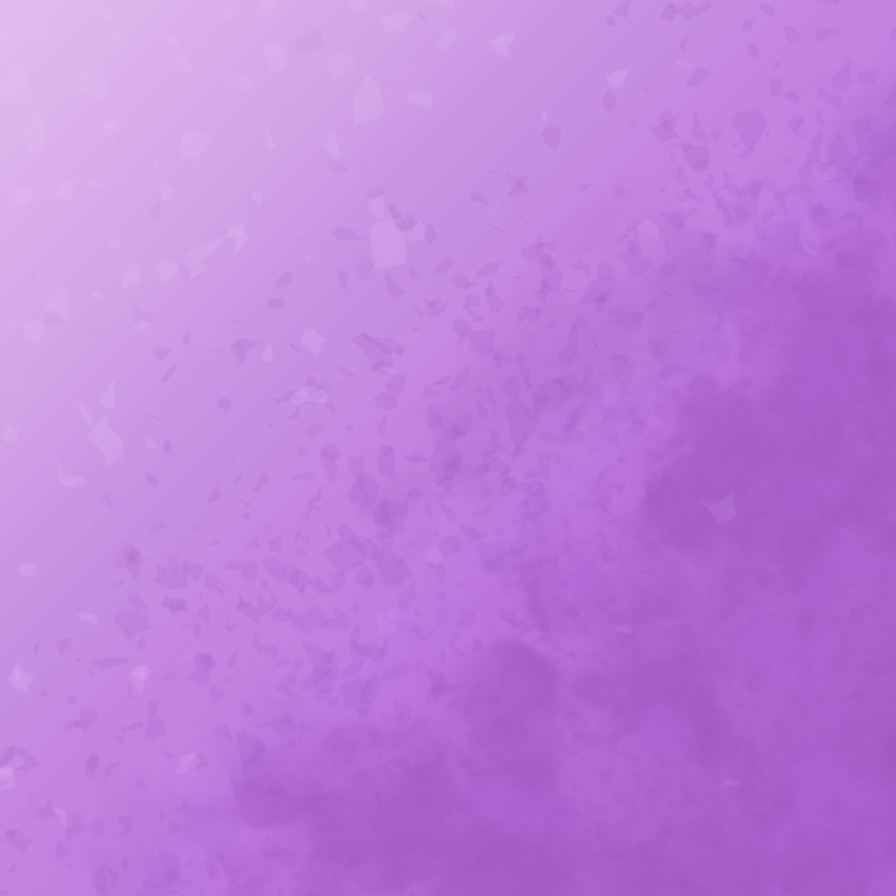
Reproduce this background procedurally as a WebGL 1 fragment shader.

```glsl
precision highp float;
// Lilac to violet diagonal gradient with scattered translucent flakes and soft mottling.
uniform vec2 u_resolution;

float hash(vec2 p) {
  return fract(sin(dot(p, vec2(127.1, 311.7))) * 43758.5453);
}

float noise(vec2 p) {
  vec2 i = floor(p), f = fract(p);
  f = f * f * (3.0 - 2.0 * f);
  return mix(mix(hash(i), hash(i + vec2(1.0, 0.0)), f.x),
             mix(hash(i + vec2(0.0, 1.0)), hash(i + 1.0), f.x), f.y);
}

float fbm(vec2 p) {
  float sum = 0.0, amp = 0.5;
  for (int i = 0; i < 5; i++) {
    sum += amp * noise(p);
    p = mat2(1.6, 1.2, -1.2, 1.6) * p + 7.3;
    amp *= 0.5;
  }
  return sum;
}

mat2 rotation(float a) {
  return mat2(cos(a), sin(a), -sin(a), cos(a));
}

// Signed distance to an irregular, stretched five-sided chip
float chip(vec2 p, vec2 id) {
  p = rotation(6.283 * hash(id + 3.1)) * p;
  p.y *= 1.0 + 1.1 * hash(id + 8.6);
  float size = mix(0.13, 0.36, hash(id + 5.7));
  float d = -1.0;
  for (int k = 0; k < 5; k++) {
    float side = float(k), jitter = hash(id + side * 1.7);
    float a = 1.2566 * (side + 0.6 * jitter);
    d = max(d, dot(p, vec2(cos(a), sin(a))) - size * (0.5 + 0.6 * jitter));
  }
  return d;
}

// Coverage of one jittered grid of chips
float chips(vec2 uv, float scale, float seed, float density) {
  vec2 p = rotation(seed * 0.7) * uv * scale + seed * 5.3;
  p += 0.28 * (vec2(noise(p * 3.0), noise(p * 3.0 + 19.0)) - 0.5);
  vec2 cell = floor(p);
  float cover = 0.0;
  for (int y = -1; y <= 1; y++) {
    for (int x = -1; x <= 1; x++) {
      vec2 corner = cell + vec2(float(x), float(y));
      vec2 id = corner + seed * 17.3;
      vec2 center = corner + 0.2 + 0.6 * vec2(hash(id), hash(id + 41.0));
      float present = smoothstep(-0.04, 0.04, density - hash(id + 23.0));
      float soft = 0.0025 * scale;
      cover = max(cover, present * (1.0 - smoothstep(-soft, soft, chip(p - center, id))));
    }
  }
  return cover;
}

// Diagonal ramp: 0 at the upper left, 1 at the lower right
vec3 ramp(float t) {
  vec3 c = mix(vec3(0.89, 0.745, 0.935), vec3(0.825, 0.64, 0.905), smoothstep(-0.06, 0.28, t));
  c = mix(c, vec3(0.775, 0.56, 0.885), smoothstep(0.2, 0.4, t));
  c = mix(c, vec3(0.77, 0.52, 0.88), smoothstep(0.38, 0.48, t));
  c = mix(c, vec3(0.73, 0.45, 0.86), smoothstep(0.46, 0.68, t));
  return mix(c, vec3(0.66, 0.37, 0.79), smoothstep(0.6, 0.95, t));
}

void main() {
  vec2 uv = gl_FragCoord.xy / u_resolution;
  float t = 0.5 * (uv.x + 1.0 - uv.y);
  float across = uv.x + uv.y - 1.0;
  vec3 color = ramp(t);

  // Soft mottling that thickens toward the lower right
  float depth = t - 0.08 * across * across;
  float cloud = fbm(uv * 9.0 + 2.0 * fbm(uv * 6.0));
  float heavy = smoothstep(0.43, 0.72, depth + 0.25 * (cloud - 0.5));
  color = mix(color, vec3(0.625, 0.345, 0.75), 0.65 * heavy * smoothstep(0.28, 0.68, cloud));

  // Dark chips, gathered in drifting clusters
  float cluster = 0.35 * (fbm(uv * 5.0 + 31.0) - 0.5);
  float darkDensity = 0.75 * smoothstep(0.25, 0.68, depth + cluster);
  for (int i = 0; i < 6; i++) {
    float layer = float(i);
    float cover = chips(uv, 11.0 + 4.0 * layer, layer + 1.0, darkDensity);
    color = mix(color, vec3(0.61, 0.34, 0.745), 0.16 * cover);
  }

  // Pale chips on the light side
  float paleDensity = 0.26 * (1.0 - smoothstep(0.24, 0.52, t + cluster));
  for (int i = 0; i < 3; i++) {
    float layer = float(i);
    float cover = chips(uv, 12.0 + 6.0 * layer, layer + 11.0, paleDensity);
    color = mix(color, vec3(0.91, 0.76, 0.96), 0.2 * cover);
  }

  // Violet glints within the dark region
  float glint = smoothstep(0.55, 0.75, fbm(uv * 11.0 + 63.0)) * smoothstep(0.5, 0.75, t);
  color = mix(color, vec3(0.7, 0.4, 0.86), 0.5 * glint);

  gl_FragColor = vec4(color, 1.0);
}
```
